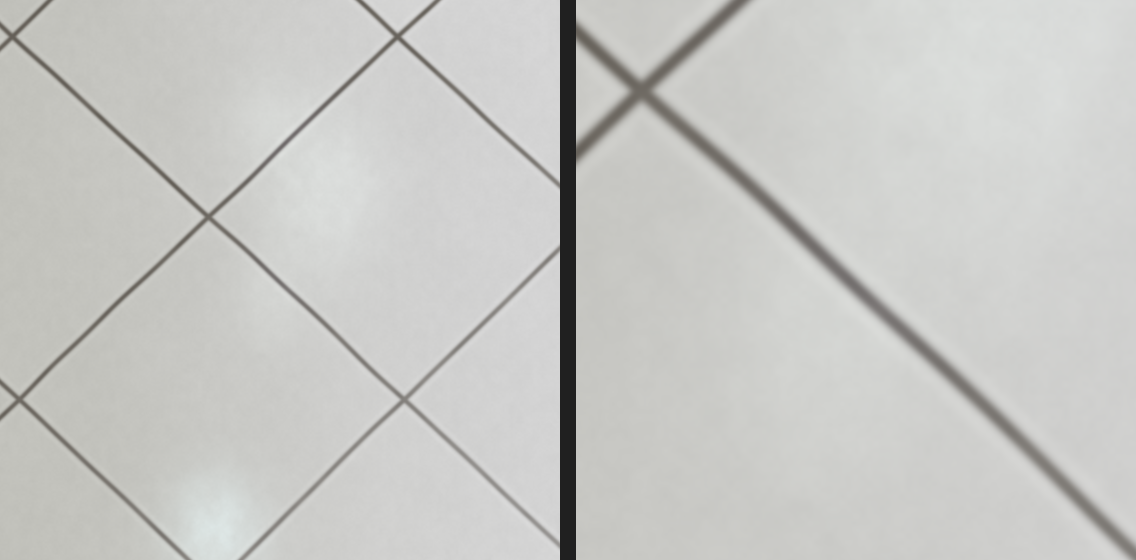
Left, the full canvas; right, a detail of the centre.
A WebGL 1 fragment shader for this texture:

```glsl
precision highp float;
uniform vec2 u_resolution;

float hash(vec2 p) {
  return fract(sin(dot(p, vec2(127.1, 311.7))) * 43758.5453);
}

float noise(vec2 p) {
  vec2 i = floor(p), f = fract(p);
  f = f * f * (3.0 - 2.0 * f);
  return mix(mix(hash(i), hash(i + vec2(1.0, 0.0)), f.x),
             mix(hash(i + vec2(0.0, 1.0)), hash(i + 1.0), f.x), f.y);
}

float fbm(vec2 p) {
  float sum = 0.0, amp = 0.5;
  for (int i = 0; i < 4; i++) {
    sum += amp * noise(p);
    p = p * 2.03 + 17.3;
    amp *= 0.5;
  }
  return sum;
}

float cross2(vec2 a, vec2 b) {
  return a.x * b.y - a.y * b.x;
}

// Soft elliptical pool of reflected light
float glow(vec2 p, vec2 center, vec2 radius) {
  vec2 d = (p - center) / radius;
  return exp(-dot(d, d));
}

void main() {
  vec2 uv = gl_FragCoord.xy / u_resolution;

  // Skewed diagonal lattice with slight perspective and wobble
  vec2 v = uv - vec2(0.372, 0.613);
  v.y += 0.02 * v.y * v.y;
  v += 0.004 * (vec2(noise(uv * 9.0), noise(uv * 9.0 + 40.0)) - 0.5);
  vec2 rise = vec2(0.3385, 0.3243), fall = vec2(0.350, -0.3243);
  float area = cross2(rise, fall);
  vec2 cell = vec2(cross2(v, fall), cross2(rise, v)) / area;
  vec2 tile = floor(cell);
  vec2 offset = (fract(cell + 0.5) - 0.5) * abs(area) / vec2(length(fall), length(rise));
  float gap = min(abs(offset.x), abs(offset.y));

  // Glaze: warm grey at left, cooler and lighter at right
  float side = smoothstep(-0.1, 1.0, uv.x + 0.12 * (uv.y - 0.5));
  vec3 color = mix(vec3(0.752, 0.752, 0.727), vec3(0.828, 0.828, 0.828), side);
  color += 0.012 * (hash(tile + 3.0) - 0.5);

  // Mottled lamp reflections
  float mottle = 0.65 + 0.7 * fbm(uv * vec2(42.0, 34.0));
  float shine = glow(uv, vec2(0.575, 0.66), vec2(0.11, 0.15))
              + 0.45 * glow(uv, vec2(0.47, 0.80), vec2(0.08, 0.09))
              + 0.45 * glow(uv, vec2(0.48, 0.46), vec2(0.06, 0.08));
  color += vec3(0.062, 0.072, 0.072) * shine * mottle;
  color += vec3(0.075, 0.105, 0.115) * mottle * glow(uv, vec2(0.385, 0.05), vec2(0.085, 0.10));

  // Fine grain and broad stains
  color += 0.022 * (fbm(uv * vec2(70.0, 55.0)) - 0.47);
  color += 0.016 * (fbm(uv * 6.0 + 9.0) - 0.47) * vec3(1.0, 0.95, 1.1);
  color += 0.008 * (noise(uv * 256.0) - 0.5);

  // Pale rim beside the joints
  color += 0.018 * exp(-pow((gap - 0.0105) / 0.004, 2.0));

  // Grout fades toward the lower right and cools under the lamp
  float fade = smoothstep(-0.5, 1.0, uv.x - uv.y);
  vec3 grout = mix(vec3(0.39, 0.37, 0.34), vec3(0.58, 0.57, 0.56), fade);
  grout += vec3(0.02, 0.02, 0.06) * min(shine, 1.0);
  grout += 0.09 * (fbm(uv * 28.0 + 5.0) - 0.47);
  vec2 joint = exp(-pow(abs(offset) / 0.0046, vec2(2.4)));
  float cover = 1.0 - (1.0 - joint.x) * (1.0 - joint.y);
  color = mix(color, grout, 0.96 * cover);

  gl_FragColor = vec4(clamp(color, 0.0, 1.0), 1.0);
}
```
